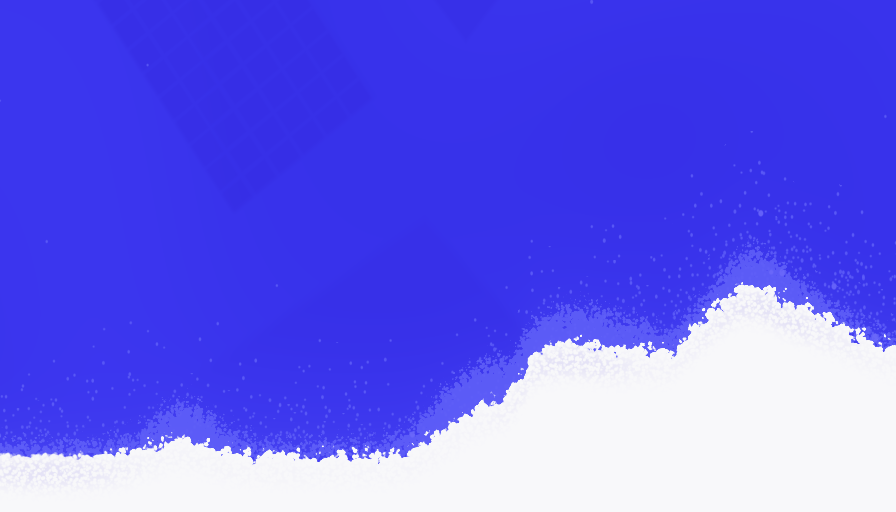
Write a Shadertoy shader that draws this background.

```glsl
const vec3 BLUE = vec3(0.225, 0.203, 0.927);
const vec3 DEEP = vec3(0.210, 0.175, 0.895);
const vec3 MIST = vec3(0.37, 0.37, 0.97);
const vec3 LILAC = vec3(0.88, 0.87, 0.96);
const vec3 WHITE = vec3(0.973, 0.973, 0.98);

vec2 hash2(vec2 c) {
    vec3 q = fract(c.xyx * vec3(0.1031, 0.103, 0.0973));
    q += dot(q, q.yzx + 33.33);
    return fract((q.xx + q.yz) * q.zy);
}

float bump(float x, float center, float width) {
    float t = (x - center) / width;
    return exp(-t * t);
}

// Distance to the nearest scattered point
float cellular(vec2 p) {
    vec2 cell = floor(p);
    float nearest = 2.0;
    for (int j = -1; j <= 1; j++)
    for (int i = -1; i <= 1; i++) {
        vec2 c = cell + vec2(i, j);
        nearest = min(nearest, length(c + hash2(c) - p));
    }
    return nearest;
}

// Round droplets of varied size, present with the given probability
float droplets(vec2 p, float scale, float density, float size) {
    p *= scale;
    vec2 cell = floor(p);
    float soft = scale / iResolution.y;
    float cover = 0.0;
    for (int j = -1; j <= 1; j++)
    for (int i = -1; i <= 1; i++) {
        vec2 c = cell + vec2(i, j);
        vec2 rnd = hash2(c + 71.3);
        vec2 d = p - c - hash2(c);
        d.x *= 1.0 + 0.5 * rnd.y;
        float r = size * (0.45 + 0.55 * rnd.y);
        float dot_ = 1.0 - smoothstep(r - soft, r + soft, length(d));
        cover = max(cover, dot_ * step(rnd.x, density));
    }
    return cover;
}

// Height of the white bank across the width
float bankHeight(float u) {
    float h = 0.112 + 0.03 * bump(u, 0.2, 0.045);
    h += 0.115 * smoothstep(0.43, 0.575, u) + 0.09 * smoothstep(0.56, 0.605, u);
    h += 0.014 * bump(u, 0.64, 0.03) - 0.015 * bump(u, 0.745, 0.02);
    return h + 0.12 * bump(u, 0.835, 0.06) + 0.05 * bump(u, 0.92, 0.05);
}

float mistHeight(float u) {
    return 0.01 + 0.05 * bump(u, 0.21, 0.05) + 0.06 * bump(u, 0.52, 0.06)
         + 0.05 * bump(u, 0.66, 0.08) + 0.05 * bump(u, 0.85, 0.06);
}

// Faint tilted keyboard, wedges and broad tonal drift
vec3 backdrop(vec2 p) {
    vec3 col = BLUE + 0.008 * sin(2.3 * p.x + 3.1 * p.y + sin(4.0 * p.x - 2.0 * p.y));
    vec2 k = p - vec2(0.455, 0.573);
    k = vec2(dot(k, vec2(0.838, 0.546)), dot(k, vec2(-0.636, 0.772)));
    float board = smoothstep(0.0, 0.015, k.x) * smoothstep(0.37, 0.35, k.x) * smoothstep(0.0, 0.015, k.y);
    vec2 key = abs(fract(k / vec2(0.06, 0.055)) - 0.5);
    float caps = smoothstep(0.48, 0.38, max(key.x, key.y));
    col = mix(col, DEEP, board * (0.4 + 0.3 * caps));
    vec2 w = p - vec2(0.83, 0.57);
    float wedge = smoothstep(0.02, -0.02, w.y + max(-0.68 * w.x, 1.1 * w.x));
    col = mix(col, DEEP, 0.4 * wedge * smoothstep(0.2, 0.4, p.y));
    float notch = smoothstep(0.01, -0.01, 0.92 - p.y + 1.3 * abs(p.x - 0.91));
    float shade = bump(length(p - vec2(1.27, 0.72)), 0.0, 0.2);
    return mix(col, DEEP, 0.5 * notch + 0.3 * shade);
}

void mainImage(out vec4 fragColor, in vec2 fragCoord) {
    vec2 p = fragCoord / iResolution.y;
    float u = fragCoord.x / iResolution.x;
    float px = 1.0 / iResolution.y;
    float above = p.y - bankHeight(u);
    float lift = max(above, 0.0);

    float coarse = cellular(p * 38.0);
    float medium = cellular(p * 85.0 + 9.0);
    float fine = cellular(p * 150.0 + 31.0);

    // Soft glow and ragged mist over the bank
    vec3 col = mix(backdrop(p), MIST, 0.3 * exp(-lift * 18.0));
    float fray = 0.025 * (coarse - 0.5) + 0.04 * (medium - 0.5) + 0.05 * (fine - 0.5);
    float mist = 1.0 - smoothstep(-4.0 * px, 4.0 * px, lift + fray - mistHeight(u));
    col = mix(col, MIST, 0.9 * mist);

    // Spray thinning with height
    float spread = 0.07 + 0.025 * smoothstep(0.6, 0.9, u);
    float spray = exp(-lift / spread) * (0.6 + 0.5 * smoothstep(0.5, 0.9, u));
    spray *= smoothstep(0.34, 0.2, lift);
    col = mix(col, MIST, 0.85 * droplets(p, 110.0, 0.75 * spray, 0.42));
    col = mix(col, MIST, 0.8 * droplets(p + 3.7, 65.0, 0.3 * spray, 0.28));
    col = mix(col, vec3(0.42, 0.41, 0.98), 0.85 * droplets(p + 8.1, 24.0, 0.22 * spray, 0.2));

    // White bank with a crumbly rim
    float rough = 0.25 + 0.5 * smoothstep(0.06, 0.18, u) + 0.3 * smoothstep(0.55, 0.8, u);
    float crumbs = 0.036 * (coarse - 0.45) + 0.03 * (medium - 0.45) + 0.012 * (fine - 0.45);
    float bank = 1.0 - smoothstep(-1.5 * px, 1.5 * px, above + rough * crumbs);
    float stain = bump(u, 0.05, 0.08) + bump(u, 0.64, 0.06) + bump(u, 0.86, 0.07) + 0.2;
    stain *= bump(above, -0.035, 0.03) * smoothstep(0.25, 0.65, 0.5 * (medium + fine));
    col = mix(col, mix(WHITE, LILAC, 0.8 * min(stain, 1.0)), bank);

    fragColor = vec4(col, 1.0);
}
```
